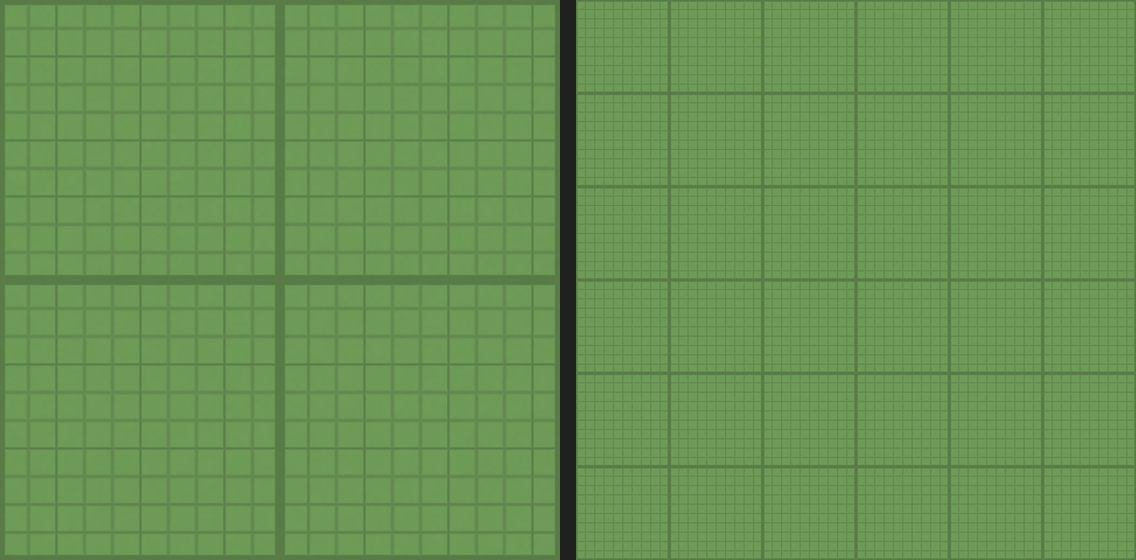
Left, the tile; right, the same tile 3 across and 3 down.
Write a WebGL 2 fragment shader that draws this pattern.

```glsl
#version 300 es
precision highp float;

uniform vec2 u_resolution;
out vec4 fragColor;

const vec3 FIELD_COLOR = vec3(0.432, 0.605, 0.345);
const vec3 LINE_COLOR  = vec3(0.345, 0.482, 0.275);

const float TILES = 2.0;              // large squares per side
const float CELLS = 20.0;             // small cells per side
const float BAND_HALF_WIDTH = 0.0091;
const float BAND_BLUR = 0.0018;
const float BAND_STRENGTH = 0.96;

// Thin lines vary from crisp (x) to soft (y).
const vec2 LINE_HALF_WIDTH = vec2(0.0020, 0.0031);
const vec2 LINE_BLUR = vec2(0.0013, 0.0026);
const vec2 LINE_STRENGTH = vec2(0.90, 0.56);
const float LINE_SHIFT = 0.0008;
const float SOFT_STEP = 0.36;         // softness phase gained per line
const vec2 SOFT_PHASE = vec2(0.72, 0.84);
const vec2 SOFT_RANGE = vec2(0.10, 0.25);

const int GRAIN_CELLS = 128;
const float GRAIN_AMOUNT = 0.012;

float hash(ivec2 cell) {
    uvec2 q = uvec2(cell) * uvec2(1597u, 3571u);
    uint n = (q.x ^ (q.y << 8)) + 7919u;
    n = (n ^ (n >> 15)) * 73939u;
    n = (n ^ (n >> 13)) * 41381u;
    n ^= n >> 16;
    return float(n & 65535u) / 65535.0;
}

// Value noise whose lattice wraps at the canvas edge.
float wrappedNoise(vec2 uv, int cells) {
    vec2 p = uv * float(cells);
    ivec2 a = ivec2(floor(p)) % cells;
    ivec2 b = (a + 1) % cells;
    vec2 t = smoothstep(0.0, 1.0, fract(p));
    float low = mix(hash(a), hash(ivec2(b.x, a.y)), t.x);
    float high = mix(hash(ivec2(a.x, b.y)), hash(b), t.x);
    return mix(low, high, t.y);
}

// Coverage of a stroke, softened by at least one pixel.
float stroke(float dist, float halfWidth, float blur, float pixel) {
    float edge = max(blur, 0.75 * pixel);
    return 1.0 - smoothstep(halfWidth - edge, halfWidth + edge, dist);
}

// Thin lines across one axis, each with its own softness.
float thinLines(float x, float phase, float pixel) {
    float shifted = x - LINE_SHIFT;
    float index = mod(floor(shifted * CELLS + 0.5), CELLS);
    float dist = abs(fract(shifted * CELLS + 0.5) - 0.5) / CELLS;
    float cycle = abs(fract(index * SOFT_STEP + phase) - 0.5);
    float softness = smoothstep(SOFT_RANGE.x, SOFT_RANGE.y, cycle);
    float halfWidth = mix(LINE_HALF_WIDTH.x, LINE_HALF_WIDTH.y, softness);
    float blur = mix(LINE_BLUR.x, LINE_BLUR.y, softness);
    float strength = mix(LINE_STRENGTH.x, LINE_STRENGTH.y, softness);
    return strength * stroke(dist, halfWidth, blur, pixel);
}

// Broad bands around the large squares, half of each at the canvas edge.
float broadBands(float x, float pixel) {
    float dist = abs(fract(x * TILES + 0.5) - 0.5) / TILES;
    return BAND_STRENGTH * stroke(dist, BAND_HALF_WIDTH, BAND_BLUR, pixel);
}

void main() {
    vec2 uv = gl_FragCoord.xy / u_resolution;
    vec2 pixel = 1.0 / u_resolution;
    vec2 p = vec2(uv.x, 1.0 - uv.y);   // lines are counted from the top

    // Grid
    float thin = max(thinLines(p.x, SOFT_PHASE.x, pixel.x),
                     thinLines(p.y, SOFT_PHASE.y, pixel.y));
    float bands = max(broadBands(p.x, pixel.x), broadBands(p.y, pixel.y));
    vec3 color = mix(FIELD_COLOR, LINE_COLOR, max(thin, bands));

    // Faint mottling
    float grain = 0.6 * wrappedNoise(uv, GRAIN_CELLS)
                + 0.4 * wrappedNoise(uv, GRAIN_CELLS / 4) - 0.5;
    color *= 1.0 + 2.0 * GRAIN_AMOUNT * grain;

    fragColor = vec4(color, 1.0);
}
```
